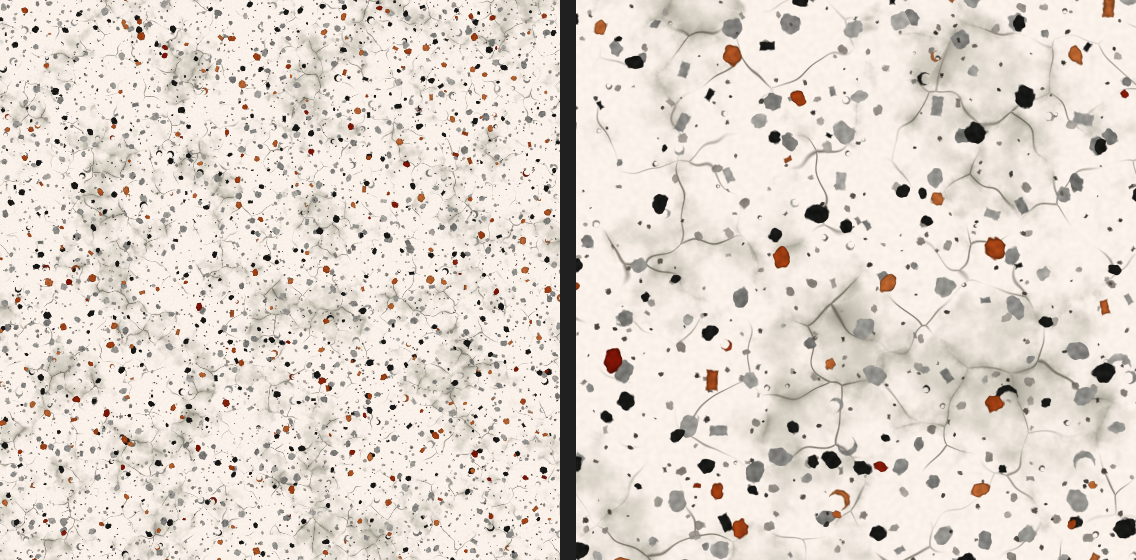
Left: the whole. Right: its middle third, enlarged.
This texture is drawn by a Shadertoy shader. Its source:

```glsl
// Terrazzo: cream stone with faint cloudy stains and hairline cracks, strewn
// with grey, black and rust chips. Chips are jittered grid cells holding wobbly
// ellipses, slabs or crescents; cracks are the borders of a warped Voronoi.

vec3 hash3(vec2 p) {
    vec3 q = fract(vec3(p.xyx) * vec3(0.1031, 0.1030, 0.0973));
    q += dot(q, q.yxz + 33.33);
    return fract((q.xxy + q.yzz) * q.zyx);
}

float corner(vec2 cell, vec2 offset) {
    float a = 6.2832 * hash3(cell).x;
    return dot(vec2(cos(a), sin(a)), offset);
}

// Gradient noise, roughly -0.7 to 0.7
float noise(vec2 p) {
    vec2 i = floor(p), f = p - i;
    vec2 u = f * f * f * (f * (f * 6.0 - 15.0) + 10.0);
    vec2 e = vec2(0.0, 1.0);
    return mix(mix(corner(i, f), corner(i + e.yx, f - e.yx), u.x),
               mix(corner(i + e.xy, f - e.xy), corner(i + e.yy, f - e.yy), u.x), u.y);
}

float fbm(vec2 p) {
    float sum = 0.0, amp = 0.6;
    for (int i = 0; i < 5; i++) {
        sum += amp * noise(p);
        p = mat2(1.6, 1.2, -1.2, 1.6) * p + 5.3;
        amp *= 0.55;
    }
    return sum;
}

// Nearest chip: x = signed distance, y = random id, z = radius
vec3 chips(vec2 uv, float grid, float seed, float keep, float rMin, float rMax) {
    vec3 best = vec3(1.0, 0.0, 1.0);
    for (int y = -1; y <= 1; y++)
    for (int x = -1; x <= 1; x++) {
        vec2 cell = floor(uv * grid) + vec2(x, y);
        vec3 h = hash3(cell + seed), k = hash3(cell + seed + 71.7);
        if (h.z > keep) continue;
        float r = mix(rMin, rMax, k.x), a = 6.2832 * k.y;
        vec2 p = mat2(cos(a), -sin(a), sin(a), cos(a)) * (uv - (cell + h.xy) / grid);
        float wobble = 1.0 + 0.35 * noise(p / r * 1.3 + cell * 7.3);
        float d = length(p * vec2(1.0, 1.0 + 0.5 * fract(k.z * 7.0))) - r * wobble;
        if (k.z < 0.13) {            // slab
            vec2 b = abs(p) - r * vec2(0.8, 0.45);
            d = max(b.x, b.y);
        } else if (k.z < 0.22) {     // crescent
            d = max(length(p) - r, 0.9 * r - length(p - vec2(0.0, 0.5 * r)));
        }
        if (d < best.x) best = vec3(d, fract(k.x * 13.0 + k.y * 7.0), r);
    }
    best.x += 0.0007 * noise(uv * 420.0);
    return best;
}

// Distance to the border between the two nearest Voronoi points
float crackDistance(vec2 p) {
    vec2 near = vec2(9.0), next = vec2(9.0);
    for (int y = -1; y <= 1; y++)
    for (int x = -1; x <= 1; x++) {
        vec2 cell = floor(p) + vec2(x, y);
        vec2 v = cell + hash3(cell + 19.4).xy - p;
        if (dot(v, v) < dot(near, near)) { next = near; near = v; }
        else if (dot(v, v) < dot(next, next)) next = v;
    }
    return dot(0.5 * (near + next), normalize(next - near));
}

float cover(float d) {
    float w = max(0.7 / iResolution.y, 0.0007);
    return smoothstep(w, -w, d);
}

void mainImage(out vec4 fragColor, in vec2 fragCoord) {
    vec2 uv = fragCoord / iResolution.y;
    float cloud = fbm(uv * 8.0 + 3.0);
    float mottle = fbm(uv * 45.0);
    float grain = noise(uv * 260.0);

    // Cream ground with greenish grey stains
    vec3 col = vec3(0.982, 0.948, 0.918) + 0.025 * grain;
    float stain = smoothstep(-0.05, 0.5, cloud + 0.45 * mottle);
    col = mix(col, vec3(0.79, 0.77, 0.72), 0.85 * stain);

    // Broken hairline cracks with a dirty halo
    vec2 warp = vec2(noise(uv * 50.0), noise(uv * 50.0 + 31.0));
    float crack = crackDistance(uv * 23.0 + 0.22 * warp) / 23.0;
    float broken = smoothstep(-0.15, 0.4, noise(uv * 28.0 + 9.0) + 0.5 * cloud);
    float dirt = exp(-crack / 0.004) * smoothstep(0.0, 0.5, cloud + 0.7 * mottle);
    col = mix(col, vec3(0.46, 0.45, 0.39), 0.6 * dirt);
    col = mix(col, vec3(0.36, 0.34, 0.29), 0.8 * broken * cover(crack - 0.0005));

    // Translucent grey chips, small then large
    vec3 c = chips(uv, 60.0, 11.3, 0.4, 0.001, 0.0035);
    col = mix(col, vec3(0.62, 0.60, 0.57) - 0.2 * c.y + 0.1 * grain, 0.85 * cover(c.x));
    c = chips(uv, 36.0, 47.6, 0.62, 0.002, 0.0074);
    vec3 grey = mix(vec3(0.41, 0.41, 0.40), vec3(0.64, 0.63, 0.61), c.y);
    col = mix(col, grey + 0.13 * grain + 0.1 * mottle, 0.93 * cover(c.x));

    // Dark specks and black chips
    c = chips(uv, 90.0, 83.1, 0.26, 0.0005, 0.0018);
    col = mix(col, mix(vec3(0.10, 0.09, 0.08), vec3(0.38, 0.35, 0.31), c.y), 0.9 * cover(c.x));
    c = chips(uv, 28.0, 129.8, 0.5, 0.002, 0.0068);
    col = mix(col, vec3(0.09, 0.09, 0.085) + 0.05 * grain, cover(c.x));

    // Rust chips with darker rims, some deep red
    c = chips(uv, 22.0, 163.2, 0.55, 0.0025, 0.0075);
    vec3 rust = mix(vec3(0.67, 0.36, 0.17), vec3(0.58, 0.22, 0.06), smoothstep(0.2, 0.7, c.y));
    rust = mix(rust, vec3(0.46, 0.07, 0.02), smoothstep(0.75, 0.95, c.y));
    rust *= mix(0.72, 1.05, smoothstep(0.0, 0.35, -c.x / c.z)) + 0.25 * grain;
    col = mix(col, rust, cover(c.x));

    fragColor = vec4(clamp(col, 0.0, 1.0), 1.0);
}
```
